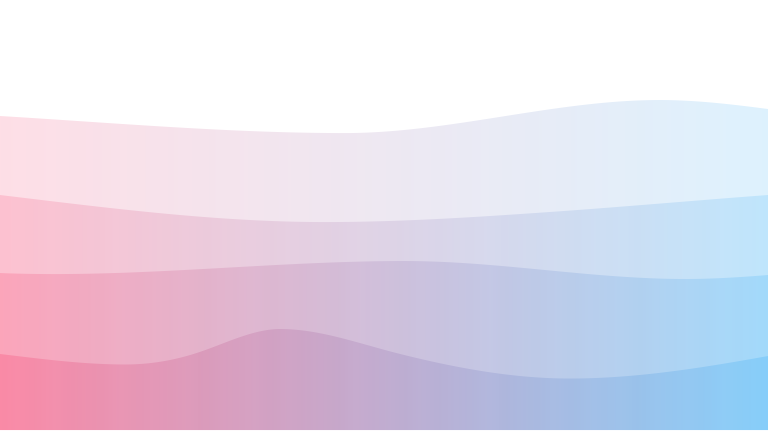
A WebGL 2 fragment shader for this background:

```glsl
#version 300 es
precision highp float;
// Four overlapping waves below a white sky, tinted from pink to blue.
// Each crest is a cubic Hermite spline; each nearer wave holds more of
// the same horizontal gradient, so the colour deepens downwards.

uniform vec2 u_resolution;
out vec4 outColor;

const vec3 WHITE = vec3(1.0);
const vec3 PINK = vec3(0.98, 0.54, 0.65);
const vec3 BLUE = vec3(0.53, 0.81, 0.98);
const float BASE_LINE = 0.0045;

// A knot is (x, height, slope), in fractions of the canvas.
float hermite(float x, vec3 a, vec3 b) {
    float span = b.x - a.x;
    float t = clamp((x - a.x) / span, 0.0, 1.0);
    float s = 1.0 - t;
    float ease = t * t * (3.0 - 2.0 * t);
    return mix(a.y, b.y, ease) + span * t * s * (s * a.z - t * b.z);
}

float spline(float x, vec3 a, vec3 b, vec3 c, vec3 d) {
    if (x < b.x) return hermite(x, a, b);
    if (x < c.x) return hermite(x, b, c);
    return hermite(x, c, d);
}

// Coverage of the area below a crest, smoothed over one pixel.
float below(float y, float crest, float pixel) {
    return clamp((crest - y) / pixel + 0.5, 0.0, 1.0);
}

// Faint vertical streaks from layered sines.
float streaks(float x, float strength) {
    float sum = 0.0;
    float frequency = 43.0;
    for (int i = 0; i < 3; i++) {
        sum += sin(x * frequency + float(i) * 2.1);
        frequency *= 1.83;
    }
    return sum * strength / 3.0;
}

vec3 addWave(vec3 under, vec3 hue, float depth, float coverage) {
    return mix(under, mix(WHITE, hue, depth), coverage);
}

void main() {
    vec2 p = gl_FragCoord.xy / u_resolution;
    float pixel = 1.0 / u_resolution.y;
    vec3 hue = mix(PINK, BLUE, p.x) + streaks(p.x, 0.006);

    // Crests from the farthest wave to the nearest
    float crest1 = spline(p.x, vec3(0.0, 0.7315, -0.107), vec3(0.449, 0.692, 0.0),
                          vec3(0.859, 0.7685, 0.0), vec3(1.0, 0.7477, -0.231));
    float crest2 = spline(p.x, vec3(0.0, 0.5486, -0.213), vec3(0.423, 0.486, 0.0),
                          vec3(0.716, 0.5093, 0.124), vec3(1.0, 0.5486, 0.133));
    float crest3 = spline(p.x, vec3(0.0, 0.368, -0.071), vec3(0.527, 0.3958, 0.0),
                          vec3(0.892, 0.3542, 0.0), vec3(1.0, 0.3634, 0.142));

    // The nearest wave rises to a peak and falls into a long trough
    vec3 peak = vec3(0.365, 0.2384, 0.0);
    float rise = spline(p.x, vec3(0.0, 0.1806, -0.213), vec3(0.163, 0.1563, 0.0),
                        vec3(0.26, 0.1852, 0.6), peak);
    float fall = spline(p.x, peak, vec3(0.521, 0.1806, -0.444),
                        vec3(0.742, 0.1238, 0.0), vec3(1.0, 0.1759, 0.32));
    float crest4 = p.x < peak.x ? rise : fall;

    vec3 color = WHITE;
    color = addWave(color, hue, 0.28, below(p.y, crest1, pixel));
    color = addWave(color, hue, 0.53, below(p.y, crest2, pixel));
    color = addWave(color, hue, 0.77, below(p.y, crest3, pixel));
    color = addWave(color, hue, 1.0, below(p.y, crest4, pixel));

    // Thin white margin along the lower edge
    color = mix(color, WHITE, below(p.y, BASE_LINE, pixel));
    outColor = vec4(color, 1.0);
}
```
